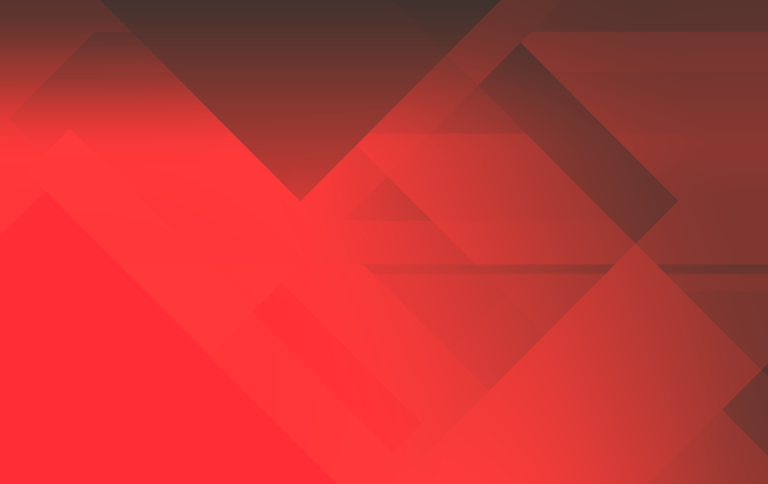
This background is drawn by a WebGL 1 fragment shader. Its source:

```glsl
precision highp float;
// Overlapping translucent diagonal panels on a red field that darkens to the top and right.
uniform vec2 u_resolution;

const vec3 SHADOW = vec3(0.25, 0.195, 0.18);
const vec3 CORAL = vec3(1.0, 0.238, 0.232);
const vec3 PURE_RED = vec3(1.0, 0.178, 0.212);

// Smoothed step, one pixel wide: 1 where value exceeds limit.
float above(float value, float limit) {
  float w = 1.0 / u_resolution.y;
  return smoothstep(-w, w, value - limit);
}

float between(float value, float low, float high) {
  return above(value, low) * above(high, value);
}

// Rectangle in the diagonal axes: d.x = x + y, d.y = x - y.
float panel(vec2 d, vec2 low, vec2 high) {
  return between(d.x, low.x, high.x) * between(d.y, low.y, high.y);
}

// Brightness of the field before the panels are laid on it.
float fieldLight(vec2 p) {
  float slope = p.x - 0.4 * (p.y - 0.3);
  float side = 1.0 - 0.5 * smoothstep(0.5, 1.5, slope);
  float topLight = mix(0.36, 0.74, smoothstep(0.2, 1.5, p.x));
  return side * mix(topLight, 1.0, smoothstep(0.0, 0.325, p.y));
}

// Panels over the upper and middle parts.
float upperPanels(vec2 p, vec2 d) {
  float right = above(d.x, 1.168);
  float upper = above(0.276, p.y);
  // Stepped bands at the far right
  float outer = right * above(d.y, 0.992) * (1.0 - smoothstep(0.28, 0.42, p.y));
  float light = outer * (0.08 * above(p.y, 0.066) - 0.03 * above(p.y, 0.149));
  light -= 0.02 * outer * upper;
  // Bright strip, and the shade between it and the central panel
  float strip = between(d.x, 1.039, 1.168);
  light -= 0.035 * strip * upper * above(0.815, d.y) * above(p.y, 0.066);
  light -= 0.03 * strip * above(0.44, d.y) * smoothstep(0.65, 0.75, p.x);
  light -= 0.07 * right * above(0.815, d.y) * upper;
  light -= 0.125 * panel(d, vec2(1.168, 0.815), vec2(1.822, 0.992));
  light += 0.02 * panel(d, vec2(0.5, 0.44), vec2(1.822, 0.815)) * above(p.y, 0.276);
  light -= 0.015 * right * between(p.y, 0.276, 0.456) * above(0.815, d.y);
  // Wedge under the strip, fading out to the left
  float wedge = right * above(0.44, d.y) * above(1.822, d.x) * smoothstep(0.6, 0.9, p.x);
  light -= wedge * (0.09 * between(p.y, 0.276, 0.456) + 0.04 * between(p.y, 0.456, 0.546));
  // Faint folded panel and small square in the upper left
  float fade = 1.0 - smoothstep(0.15, 0.36, p.y);
  light -= 0.06 * panel(d, vec2(0.263, -0.228), vec2(0.75, 0.207)) * above(p.y, 0.066) * fade;
  light -= 0.03 * above(p.y, 0.149) * above(0.207, d.y) * fade;
  light += 0.05 * panel(d, vec2(0.411, -0.6), vec2(1.168, -0.12));
  return light;
}

// Panels over the lower right.
float lowerPanels(vec2 p, vec2 d) {
  float start = above(d.y, 0.207);
  float below = start * above(p.y, 0.546);
  float light = -0.04 * below * above(1.66, d.x);
  light -= 0.03 * below * between(d.x, 1.66, 1.822);
  float barDepth = mix(0.05, 0.1, smoothstep(0.75, 1.5, p.x));
  light -= barDepth * start * between(p.y, 0.546, 0.566) * above(1.822, d.x);
  light -= 0.09 * above(d.x, 1.822) * above(d.y, 0.815) * between(p.y, 0.546, 0.566);
  light -= 0.03 * above(d.y, 0.815) * above(p.y, 0.602);
  float glow = smoothstep(0.8, 1.2, p.x) * (1.0 - 0.5 * smoothstep(1.35, 1.593, p.x));
  light += 0.1 * panel(d, vec2(1.822, -1.0), vec2(3.0, 0.815)) * glow;
  light -= 0.03 * above(d.x, 2.344);
  light -= 0.11 * above(d.x, 2.344) * above(d.y, 0.651);
  return light;
}

// Share of saturated red in the bright lower left.
float redness(vec2 p, vec2 d) {
  float glow = 1.0 - smoothstep(0.25, 0.85, length((p - vec2(0.15, 0.8)) * vec2(0.9, 1.1)));
  float flatRed = panel(d, vec2(0.488, -2.0), vec2(3.0, -0.301));
  float square = panel(d, vec2(0.411, -0.301), vec2(1.168, -0.12));
  float stripe = panel(d, vec2(1.168, -0.12), vec2(1.75, 0.0));
  float shelf = panel(d, vec2(0.5, -0.295), vec2(1.168, 0.207)) * above(p.y, 0.546);
  float share = 0.08 + 0.45 * glow + 0.75 * flatRed - 0.12 * square;
  return clamp(share + 0.3 * stripe - 0.12 * shelf, 0.0, 1.0);
}

void main() {
  // Height is one unit; y runs downward from the top edge.
  vec2 p = gl_FragCoord.xy / u_resolution;
  p = vec2(1.593 * p.x, 1.0 - p.y);
  vec2 d = vec2(p.x + p.y, p.x - p.y);

  float light = fieldLight(p) + upperPanels(p, d) + lowerPanels(p, d);

  // Dark triangle hanging from the top, with a faint diagonal fold
  float triangle = above(1.039, d.x) * above(d.y, 0.207);
  float depth = pow(clamp(p.y / 0.417, 0.0, 1.0), 1.15);
  float triangleLight = mix(0.27, 0.83, depth) - 0.02 * above(d.y, 0.815);
  light = mix(light, triangleLight, triangle);

  // Map brightness to the shadow-to-coral ramp
  float tone = clamp((light - 0.25) / 0.75, 0.0, 1.0);
  vec3 bright = mix(CORAL, PURE_RED, redness(p, d));
  vec3 color = mix(SHADOW, bright, tone);
  color += vec3(0.0, 0.03, -0.035) * tone * (1.0 - tone);
  gl_FragColor = vec4(color, 1.0);
}
```
